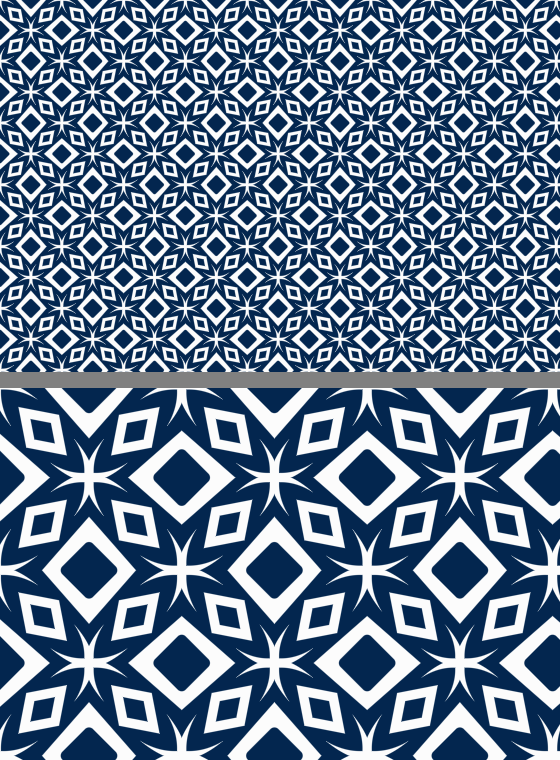
Top: the whole. Bottom: its middle third, enlarged.
Write a Shadertoy shader that draws this pattern.

```glsl
// Navy and white tile lattice: hollow diamonds, small lozenges and forked stars.

const float CELLS_ACROSS  = 18.12;              // lattice steps over the width
const vec2  LATTICE_MID   = vec2(9.06, 6.04);   // lattice point at canvas centre
const vec3  NAVY          = vec3(0.01, 0.15, 0.31);
const vec3  WHITE         = vec3(0.99);
const vec2  DIAMOND_HALF  = vec2(0.578, 0.507); // long and short half diagonals
const float HOLE_HALF     = 0.245;              // diamond hole before rounding
const float HOLE_ROUND    = 0.06;
const vec2  LOZENGE_HALF  = vec2(0.37, 0.25);
const float LOZENGE_BAND  = 0.103;              // white border of a lozenge
const float STAR_REACH_ODD  = 0.41;
const float STAR_REACH_EVEN = 0.44;
const float PRONG_SPREAD  = 0.155;              // sideways bend at the prong tip
const float PRONG_HALF    = 0.055;              // half width at the star centre
const float EDGE_PIXELS   = 0.75;

// Signed distance to a rhombus with half diagonals b.
float sdRhombus(vec2 p, vec2 b) {
    p = abs(p);
    vec2 e = (b - 2.0 * p) * b;
    float h = clamp((e.x - e.y) / dot(b, b), -1.0, 1.0);
    float d = length(p - 0.5 * b * vec2(1.0 - h, 1.0 + h));
    return d * sign(p.x * b.y + p.y * b.x - b.x * b.y);
}

// Closest lattice point whose coordinate sum has the given parity.
vec2 nearestSite(vec2 p, float parity) {
    vec2 site = floor(p + 0.5);
    vec2 f = p - site;
    if (mod(site.x + site.y, 2.0) != parity) {
        vec2 way = vec2(f.x < 0.0 ? -1.0 : 1.0, f.y < 0.0 ? -1.0 : 1.0);
        site += abs(f.x) > abs(f.y) ? vec2(way.x, 0.0) : vec2(0.0, way.y);
    }
    return site;
}

// Diamonds lie wide on odd rows and stand tall on even rows.
float diamonds(vec2 p) {
    vec2 site = nearestSite(p, 1.0);
    vec2 q = p - site;
    if (mod(site.y, 2.0) < 0.5) q = q.yx;
    float outer = sdRhombus(q, DIAMOND_HALF);
    float hole = sdRhombus(q, vec2(HOLE_HALF)) - HOLE_ROUND;
    return max(outer, -hole);
}

// Lozenges sit between sites, pointing from star to star.
float lozenges(vec2 p) {
    vec2 cell = floor(p);
    vec2 f = p - cell - 0.5;
    vec2 q = vec2(f.x + f.y, f.x - f.y) * inversesqrt(2.0);
    if (mod(cell.x + cell.y, 2.0) > 0.5) q = q.yx;
    float d = sdRhombus(q, LOZENGE_HALF);
    return max(d, -d - LOZENGE_BAND);
}

// Eight tapered prongs, folded into one octant, curve away from the axes.
float stars(vec2 p) {
    vec2 site = nearestSite(p, 0.0);
    float reach = mod(site.y, 2.0) > 0.5 ? STAR_REACH_ODD : STAR_REACH_EVEN;
    vec2 q = abs(p - site);
    if (q.y > q.x) q = q.yx;
    float t = q.x / reach;
    float slope = 2.0 * PRONG_SPREAD * t / reach;
    float prong = abs(q.y - PRONG_SPREAD * t * t) - PRONG_HALF * (1.0 - t);
    return max(prong * inversesqrt(1.0 + slope * slope), q.x - reach);
}

void mainImage(out vec4 fragColor, in vec2 fragCoord) {
    // Square lattice units, with rows counted downward.
    float unitsPerPixel = CELLS_ACROSS / iResolution.x;
    vec2 p = (fragCoord - 0.5 * iResolution.xy) * unitsPerPixel;
    p = LATTICE_MID + p * vec2(1.0, -1.0);

    float d = min(min(diamonds(p), lozenges(p)), stars(p));
    float edge = EDGE_PIXELS * unitsPerPixel;
    float ink = 1.0 - smoothstep(-edge, edge, d);
    fragColor = vec4(mix(NAVY, WHITE, ink), 1.0);
}
```
